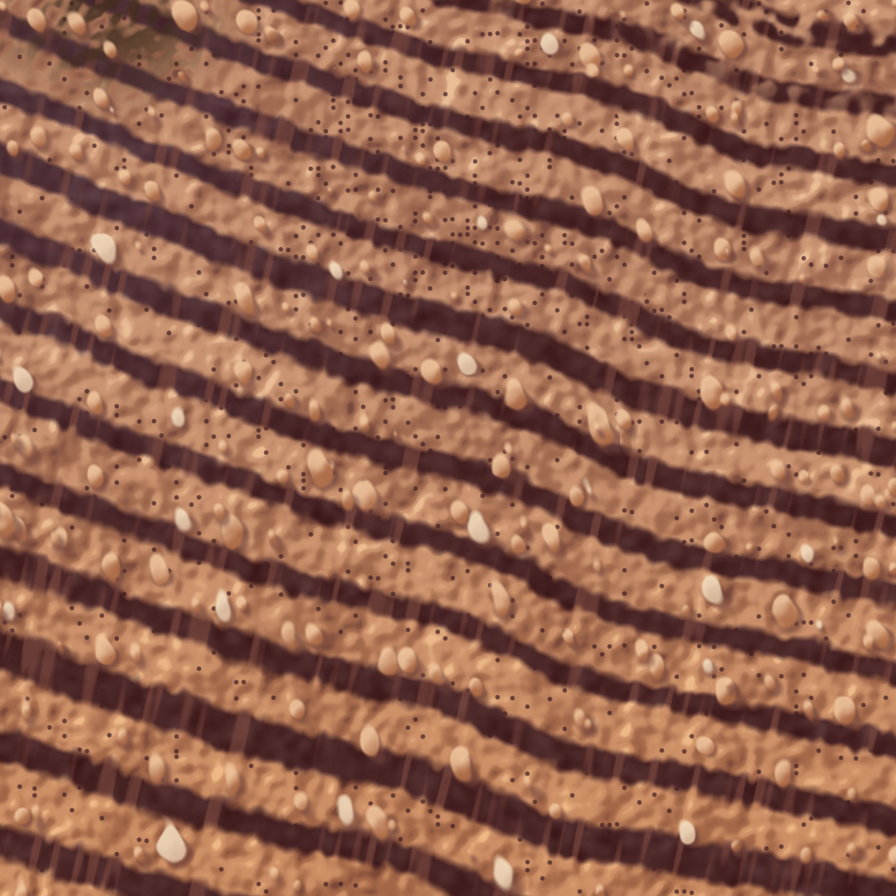
Give the GLSL for this texture, as a Shadertoy shader.

```glsl
// Weathered growth rings: wavy dark bands across crumbly tan wood, with rays, nodules and pores.
#define RING_STEP 0.080
#define BAND_HALF 0.172
#define KINK 0.20
#define GRAIN 38.0
#define RAYS 105.0
#define NODULES 13.0
#define PORES 120.0
#define DARK vec3(0.27, 0.13, 0.14)
#define BROWN vec3(0.43, 0.25, 0.22)
#define CLAY vec3(0.63, 0.42, 0.32)
#define SAND vec3(0.79, 0.58, 0.45)
#define CREAM vec3(0.94, 0.77, 0.61)

vec2 hash2(vec2 p) {
    vec3 q = fract(vec3(p.xyx) * vec3(0.1031, 0.1030, 0.0973));
    q += dot(q, q.yzx + 33.33);
    return fract((q.xx + q.yz) * q.zy);
}

// Cellular noise: signed round bumps, one per jittered cell, about -1 to 1.
float bumps(vec2 p) {
    vec2 cell = floor(p);
    float sum = 0.0;
    for (int j = -1; j <= 1; j++)
    for (int i = -1; i <= 1; i++) {
        vec2 id = cell + vec2(i, j);
        vec2 d = p - id - 0.25 - 0.5 * hash2(id + 71.0);
        float w = max(0.0, 1.0 - dot(d, d));
        sum += w * w * (2.0 * hash2(id + 13.0).x - 1.0);
    }
    return sum;
}

float grainHeight(vec2 p) {
    return bumps(p * GRAIN) + 0.65 * bumps(p * GRAIN * 2.3 + 9.0);
}

// Continuous ring number; bands lie on the integers. y points down.
float ringAt(vec2 p) {
    float t = p.x - (0.80 - 0.29 * p.y);
    float bend = 0.176 + 0.43 * p.x - 0.10 * p.x * p.x + KINK * t * exp(-50.0 * t * t);
    float d = p.y - bend;
    float growth = mix(0.0019, 0.0004, p.x);
    return 2.0 * d / (RING_STEP + sqrt(max(0.0, RING_STEP * RING_STEP + 4.0 * growth * d)));
}

void mainImage(out vec4 fragColor, in vec2 fragCoord) {
    vec2 p = fragCoord / iResolution.xy;
    p.y = 1.0 - p.y;
    float ring = ringAt(p);
    float coarse = bumps(p * 9.0 + 40.0);
    float fine = bumps(p * 75.0 + 5.0);
    float rays = bumps(vec2((p.x + 0.22 * p.y) * RAYS, p.y * 8.0));

    // Crumbly light wood, lit from the upper left
    float relief = grainHeight(p) - grainHeight(p - 0.005);
    float tone = 1.05 * relief + 0.3 * coarse + 0.2 * rays + 0.25 * fine;
    vec3 col = mix(CLAY, SAND, smoothstep(-0.55, 0.45, tone));
    col = mix(col, CREAM, 0.85 * smoothstep(0.5, 1.25, tone));
    col = mix(col, BROWN, 0.75 * (1.0 - smoothstep(-1.3, -0.5, tone)));
    col *= mix(vec3(1.0), vec3(1.02, 0.97, 0.88), smoothstep(0.3, 1.0, p.y));

    // Pores, clustered in patches
    vec2 poreCell = floor(p * PORES);
    vec2 poreRnd = hash2(poreCell + 3.0);
    float poreDist = length(fract(p * PORES) - 0.35 - 0.3 * poreRnd);
    float patches = exp(-14.0 * dot(p - vec2(0.5, 0.2), p - vec2(0.5, 0.2)));
    float pore = step(0.95 - 0.14 * patches, poreRnd.x) * (1.0 - smoothstep(0.18, 0.42, poreDist));
    col = mix(col, DARK, 0.75 * pore);

    // Dark bands: every sixth is thick, edges fray along the rays
    float wobbly = ring + 0.035 * bumps(p * 22.0) + 0.04 * fine + 0.03 * rays;
    float index = floor(wobbly + 0.5);
    float halfWidth = BAND_HALF + 0.065 * smoothstep(0.4, 1.0, cos(1.0472 * index))
                    + 0.03 * (hash2(vec2(index + 50.0, 8.0)).x - 0.5);
    float across = abs(wobbly - index);
    float band = 1.0 - smoothstep(halfWidth - 0.07, halfWidth + 0.06, across);
    float worn = 1.0 - smoothstep(-5.6, -4.4, ring);
    band *= 1.0 - worn * smoothstep(-0.5, 0.6, coarse + fine);
    float haze = 1.0 - smoothstep(0.0, 0.65, length(p - vec2(0.05, 0.1)));
    vec3 bark = mix(DARK, vec3(0.31, 0.20, 0.24), 0.8 * haze);
    bark += 0.035 * fine + 0.02 * relief;
    bark = mix(bark, BROWN * 1.1, 0.65 * smoothstep(0.2, 0.75, rays));
    col = mix(col, bark, 0.96 * band);

    // Dark debris in the upper left corner
    float debris = 1.0 - smoothstep(0.02, 0.15, length((p - vec2(0.12, 0.02)) * vec2(0.8, 1.2)));
    col = mix(col, vec3(0.26, 0.17, 0.12), 0.85 * debris * smoothstep(-0.4, 0.5, relief + coarse));

    // Pale nodules sit between the bands; each layer is smaller than the last
    for (int i = 0; i < 3; i++) {
        float layer = float(i);
        vec2 q = vec2(p.x * NODULES + 0.37 * layer, ring);
        vec2 id = floor(q) + 31.0 * layer + 20.0;
        vec2 rnd = hash2(id);
        vec2 size = hash2(id + 5.5);
        vec2 d = fract(q) - mix(vec2(0.25, 0.40), vec2(0.75, 0.76), rnd);
        float radius = mix(0.10, 0.21, size.x * size.x) * (1.0 - 0.25 * layer);
        float ragged = 0.07 * bumps(p * 50.0 + layer);
        float present = step(0.58, size.y);
        float shadow = 1.0 - smoothstep(-0.04, 0.07, length(d - 0.06) + ragged - radius);
        float body = 1.0 - smoothstep(-0.035, 0.035, length(d * vec2(1.15, 0.9)) + ragged - radius);
        float lit = 0.5 - 0.45 * dot(d, vec2(0.8, 0.9)) / radius + 0.2 * relief;
        vec3 pale = mix(vec3(0.70, 0.44, 0.29), CREAM, smoothstep(0.0, 0.75, lit));
        pale = mix(pale, vec3(0.96, 0.90, 0.80), step(0.94, size.y) * 0.7);
        col = mix(col, BROWN, 0.6 * shadow * present);
        col = mix(col, pale, 0.9 * body * present);
    }

    fragColor = vec4(clamp(col, 0.0, 1.0), 1.0);
}
```
